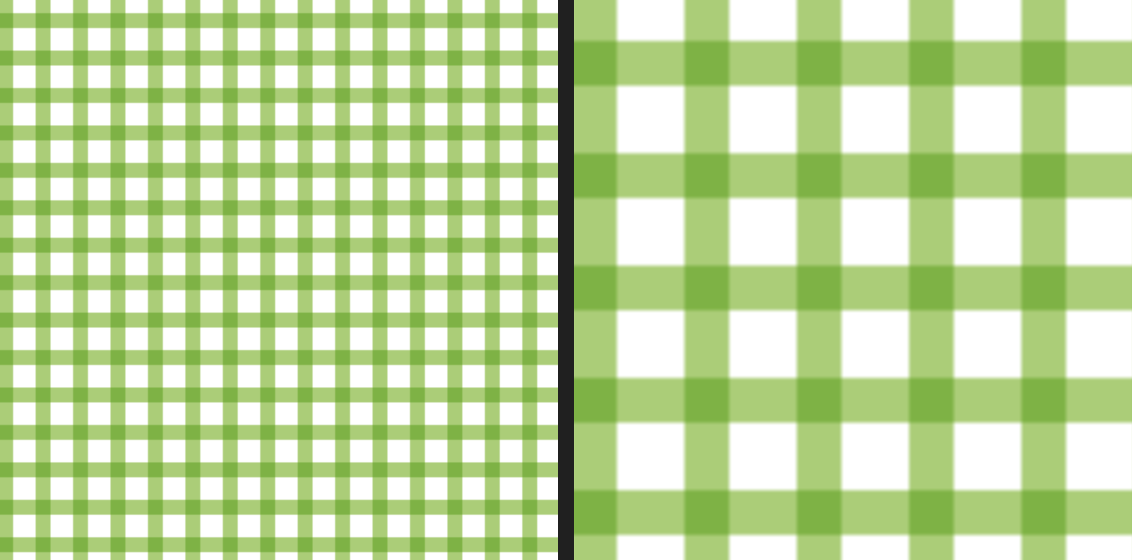
Left: the whole. Right: its middle third, enlarged.
Write a Shadertoy shader that draws this pattern.

```glsl
// Green gingham: translucent horizontal and vertical bands on white cloth.
// Each axis repeats a soft-edged stripe; the two coverages are layered so
// that single bands are pale green and their crossings are deeper green.

const vec3 CLOTH = vec3(1.0);
const vec3 BAND = vec3(0.672, 0.805, 0.472);
const vec3 CROSSING = vec3(0.495, 0.700, 0.270);

// All lengths are fractions of the canvas height.
const float PERIOD = 0.06685;
const float BAND_WIDTH = 0.0266;
const float EDGE_SOFTNESS = 0.0019;
const vec2 FIRST_CENTER = vec2(0.0101, 0.0273);

// Signed distance to the nearest band edge, negative inside the band.
float bandDistance(float position, float center, float period, float width) {
    float offset = (fract((position - center) / period + 0.5) - 0.5) * period;
    return abs(offset) - 0.5 * width;
}

float coverage(float signedDistance, float softness) {
    return 1.0 - smoothstep(-softness, softness, signedDistance);
}

// Blends cloth, single bands and crossings from the two band coverages.
vec3 weave(float vertical, float horizontal, vec3 cloth, vec3 band, vec3 crossing) {
    vec3 beside = mix(cloth, band, horizontal);
    vec3 within = mix(band, crossing, horizontal);
    return mix(beside, within, vertical);
}

void mainImage(out vec4 fragColor, in vec2 fragCoord) {
    vec2 position = fragCoord / iResolution.y;
    float softness = max(EDGE_SOFTNESS, 0.75 / iResolution.y);

    float vertical = coverage(
        bandDistance(position.x, FIRST_CENTER.x, PERIOD, BAND_WIDTH), softness);
    float horizontal = coverage(
        bandDistance(position.y, FIRST_CENTER.y, PERIOD, BAND_WIDTH), softness);

    fragColor = vec4(weave(vertical, horizontal, CLOTH, BAND, CROSSING), 1.0);
}
```
